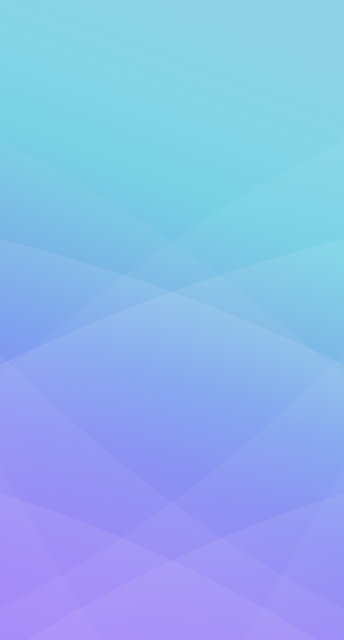
A Shadertoy shader for this background:

```glsl
// Translucent curved veils crossing over a tilted aqua-to-violet gradient.

const int STOPS = 8;
const float STOP_SPACING = 0.15;
const float TILT = 0.2;        // the left side runs ahead towards violet
const float VEIL_FADE = 0.25;  // depth over which a veil dissolves

// Evenly spaced colour ramp, from aqua through blue to violet.
vec3 ramp(float position) {
    vec3 stops[STOPS] = vec3[STOPS](
        vec3(0.555, 0.82, 0.90), vec3(0.515, 0.835, 0.90),
        vec3(0.47, 0.82, 0.895), vec3(0.465, 0.715, 0.895),
        vec3(0.46, 0.61, 0.93),  vec3(0.51, 0.53, 0.95),
        vec3(0.57, 0.50, 0.96),  vec3(0.60, 0.49, 0.97));
    float scaled = clamp(position / STOP_SPACING, 0.0, float(STOPS - 1));
    int index = min(int(scaled), STOPS - 2);
    return mix(stops[index], stops[index + 1], scaled - float(index));
}

// Opacity of a veil hanging below the parabola x -> c.x + c.y x + c.z x^2.
float veil(float x, float depth, vec3 curve, float strength, float pixel) {
    float below = depth - (curve.x + x * (curve.y + x * curve.z));
    float slope = curve.y + 2.0 * curve.z * x;
    float blur = pixel * (1.0 + abs(slope));
    float edge = smoothstep(-blur, blur, below);
    return strength * edge * exp(-max(below, 0.0) / VEIL_FADE);
}

void mainImage(out vec4 fragColor, in vec2 fragCoord) {
    vec2 uv = fragCoord / iResolution.xy;
    float depth = 1.0 - uv.y;
    float pixel = 0.8 / iResolution.y;

    // Background gradient
    vec3 color = ramp(depth - TILT * (uv.x - 0.5));

    // Curve coefficients and edge opacity of each veil, top to bottom
    const int VEILS = 5;
    vec4 veils[VEILS] = vec4[VEILS](
        vec4(0.219, 0.266, 0.104, 0.045),
        vec4(0.374, 0.132, 0.064, 0.09),
        vec4(0.553, 0.531, -0.134, 0.05),
        vec4(0.771, 0.163, 0.093, 0.07),
        vec4(0.729, 0.934, 0.0, 0.035));

    // Each veil is laid once and once mirrored
    for (int i = 0; i < VEILS; i++) {
        vec4 v = veils[i];
        float falling = veil(uv.x, depth, v.xyz, v.w, pixel);
        float rising = veil(1.0 - uv.x, depth, v.xyz, v.w, pixel);
        color = mix(color, vec3(1.0), falling);
        color = mix(color, vec3(1.0), rising);
    }

    fragColor = vec4(color, 1.0);
}
```
